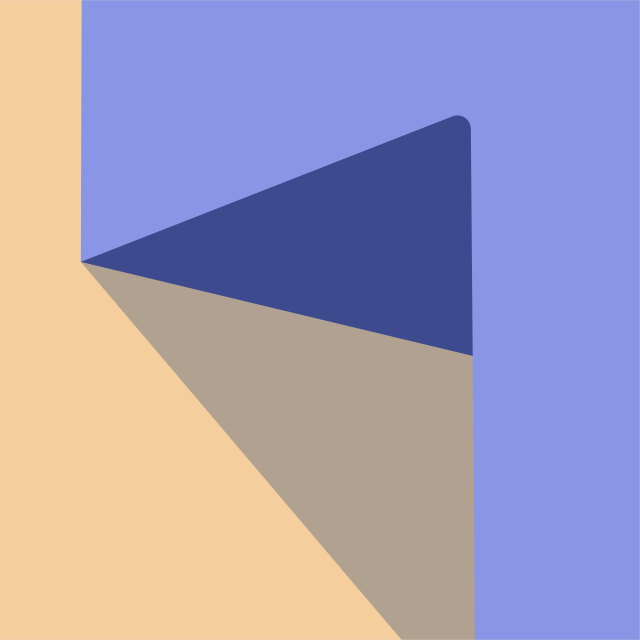
Give the GLSL for this background, as a Shadertoy shader.

```glsl
// Flat folded-paper composition: a blue ground, a round-cornered flap split
// into a dark and a taupe facet, and a sand sheet lying over its left side.
// Every edge is a signed line distance, layered from back to front.

// Signed distance to the line through a and b, positive to the left of a->b.
float lineSide(vec2 p, vec2 a, vec2 b) {
    vec2 along = normalize(b - a);
    return dot(p - a, vec2(-along.y, along.x));
}

// Smooth coverage, one pixel wide, of the region where dist is negative.
float coverage(float dist) {
    return clamp(0.5 - dist * iResolution.y, 0.0, 1.0);
}

// Wedge under the upper edge and left of the right edge, with a rounded tip.
float flapDistance(vec2 p, vec2 apex, vec2 rightFoot) {
    vec2 upperEnd = vec2(0.7057, 0.8177);
    vec2 rightEnd = vec2(0.7357, 0.798);
    float wedge = max(lineSide(p, apex, upperEnd), -lineSide(p, rightFoot, rightEnd));

    // The arc replaces the corner between its two tangent points.
    vec2 fromTip = p - vec2(0.7148, 0.7988);
    bool inCorner = dot(fromTip, upperEnd - apex) > 0.0
                 && dot(fromTip, rightEnd - rightFoot) > 0.0;
    return inCorner ? length(fromTip) - 0.0208 : wedge;
}

void mainImage(out vec4 fragColor, in vec2 fragCoord) {
    vec2 p = fragCoord / iResolution.xy;
    vec2 apex = vec2(0.1263, 0.5908);

    vec3 blue  = vec3(0.537, 0.588, 0.898);
    vec3 navy  = vec3(0.239, 0.290, 0.553);
    vec3 taupe = vec3(0.690, 0.631, 0.569);
    vec3 sand  = vec3(0.961, 0.808, 0.616);

    // Flap facets meet along a crease running from the apex.
    float crease = lineSide(p, apex, vec2(0.7383, 0.444));
    vec3 flap = mix(navy, taupe, coverage(crease));
    vec3 color = mix(blue, flap, coverage(flapDistance(p, apex, vec2(0.7422, 0.0))));

    // Sand sheet: left of the upright edge or below the diagonal.
    float upright = -lineSide(p, apex, vec2(0.1276, 1.0));
    float diagonal = lineSide(p, apex, vec2(0.6276, 0.0));
    color = mix(color, sand, coverage(min(upright, diagonal)));

    // Hairline pale rim around the canvas.
    vec2 inset = min(p, 1.0 - p);
    color = mix(color, vec3(0.85), 0.3 * coverage(min(inset.x, inset.y) - 0.001));

    fragColor = vec4(color, 1.0);
}
```
